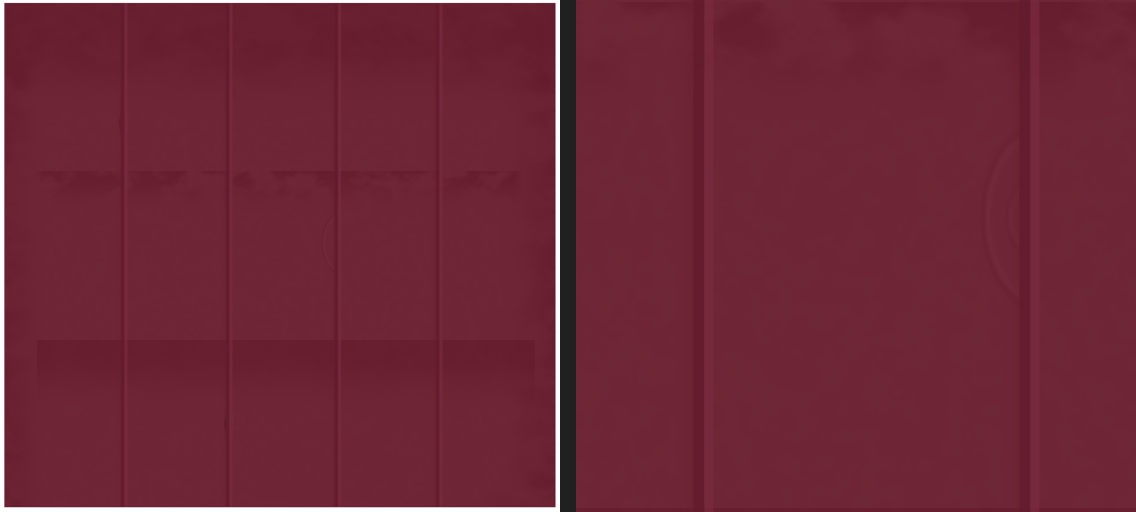
Left: the whole. Right: its middle third, enlarged.
Reproduce this texture procedurally as a WebGL 2 fragment shader.

```glsl
#version 300 es
precision highp float;

uniform vec2 u_resolution;
out vec4 outColor;

const vec3 PAPER = vec3(1.0);
const vec3 BASE = vec3(0.433, 0.151, 0.212);
const vec3 SHADE = vec3(0.402, 0.118, 0.185);
const vec3 GROOVE = vec3(0.385, 0.105, 0.175);
const vec3 RIDGE = vec3(0.475, 0.160, 0.245);

// Panel bounds and row height, in canvas widths
const vec2 PANEL_MIN = vec2(0.0078, 0.0085);
const vec2 PANEL_MAX = vec2(0.992, 0.909);
const float ROW_HEIGHT = 0.3008;

float hash(vec2 p) {
  p = fract(p * vec2(0.1031, 0.1137));
  p += dot(p, p.yx + 33.33);
  return fract((p.x + p.y) * p.x * 17.0);
}

float noise(vec2 p) {
  vec2 i = floor(p), f = fract(p);
  f = f * f * (3.0 - 2.0 * f);
  return mix(mix(hash(i), hash(i + vec2(1, 0)), f.x),
             mix(hash(i + vec2(0, 1)), hash(i + vec2(1, 1)), f.x), f.y);
}

float fbm(vec2 p) {
  float sum = 0.0, gain = 0.5;
  for (int i = 0; i < 5; i++) {
    sum += gain * noise(p);
    p = mat2(1.6, 1.2, -1.2, 1.6) * p + 7.3;
    gain *= 0.5;
  }
  return sum;
}

// Smooth coverage of the interval lo..hi
float span(float x, float lo, float hi, float soft) {
  return smoothstep(lo - soft, lo + soft, x) - smoothstep(hi - soft, hi + soft, x);
}

float bump(float x, float center, float width) {
  float d = (x - center) / width;
  return exp(-d * d);
}

// Dark fade hanging from the top of each row
float rowShade(vec2 p, float mottle, float px) {
  float t = (PANEL_MAX.y - p.y) / ROW_HEIGHT;
  float row = clamp(floor(t), 0.0, 2.0);
  float f = t - row;
  if (row < 0.5) return (1.0 - smoothstep(0.2, 0.68, f)) * (0.85 + 0.4 * (mottle - 0.5));
  float soft = row < 1.5 ? 0.012 : px;
  float inside = span(p.x, 0.066, row < 1.5 ? 0.925 : 0.955, soft);
  float worn = (1.0 - smoothstep(0.0, 0.24, f)) * clamp(1.8 * mottle - 0.25, 0.0, 1.0);
  float solid = 0.9 * (1.0 - smoothstep(0.06, 0.42, f));
  return inside * (row < 1.5 ? worn : solid + 0.15 * (mottle - 0.5) * (1.0 - f));
}

// Mottled darkening along the sides and the lower edge
float edgeShade(vec2 p, float mottle) {
  float left = 1.0 - smoothstep(0.0, 0.085, p.x);
  float right = smoothstep(0.89, 1.0, p.x);
  float bottom = 1.0 - smoothstep(0.0, 0.09, p.y);
  float corner = bottom * max(left, smoothstep(0.7, 1.0, p.x));
  return 0.65 * max(left, right) * (0.5 + mottle) + 0.5 * corner * mottle;
}

// Embossed oval line: positive lit, negative shaded
float embossRing(vec2 p, vec2 center, vec2 radius, float width) {
  float d = (length((p - center) / radius) - 1.0) * radius.x;
  return bump(d, -width, width) - bump(d, width, width);
}

vec3 addGroove(vec3 color, vec2 p, float x, float chip, float px) {
  float dark = span(p.x, x - 0.0032 - chip, x + 0.0030, px);
  float light = span(p.x, x + 0.0034, x + 0.0086 + 0.3 * chip, px);
  color = mix(color, SHADE, 0.3 * bump(p.x, x - 0.003, 0.005));
  color = mix(color, GROOVE, 0.85 * dark);
  return mix(color, RIDGE, 0.75 * light);
}

void main() {
  vec2 p = gl_FragCoord.xy / u_resolution.x;
  float px = 0.75 / u_resolution.x;
  float mottle = smoothstep(0.25, 0.75, fbm(p * vec2(26.0, 34.0)));
  float grain = fbm(p * 120.0) - 0.5;

  // Worn cloth
  float shade = clamp(rowShade(p, mottle, px) + edgeShade(p, mottle), 0.0, 1.1);
  vec3 color = mix(BASE, SHADE, shade) + 0.006 * grain * (0.3 + shade);

  // Faint pressed rings, hidden right of the third groove
  vec2 center = vec2(0.610, 0.480);
  float rings = embossRing(p, center, vec2(0.033, 0.052), 0.0016)
              + 0.7 * embossRing(p, center, vec2(0.019, 0.024), 0.0014);
  color += 0.013 * rings * (1.0 - smoothstep(0.599, 0.601, p.x));

  // Four slightly uneven vertical grooves, two of them chipped
  for (int i = 0; i < 4; i++) {
    float x = 0.2190 + 0.1875 * float(i) + (i == 2 ? 0.0065 : 0.0);
    float chipY = i == 0 ? 0.695 : 0.157;
    float chip = i < 2 ? 0.0035 * bump(p.y, chipY, 0.014) : 0.0;
    color = addGroove(color, p, x, chip, px);
  }

  // Dark rim and small notches on the right side
  vec2 inset = min(p - PANEL_MIN, PANEL_MAX - p);
  float rim = 1.0 - smoothstep(0.0, 0.004, min(inset.x, inset.y));
  color = mix(color, GROOVE, 0.5 * rim);
  float notch = span(fract(p.y / 0.0165), 0.3, 0.6, 0.08);
  color = mix(color, GROOVE * 0.8, 0.6 * notch * span(p.x, 0.990, 0.992, px));

  float panel = span(p.x, PANEL_MIN.x, PANEL_MAX.x, px) * span(p.y, PANEL_MIN.y, PANEL_MAX.y, px);
  outColor = vec4(mix(PAPER, color, panel), 1.0);
}
```
